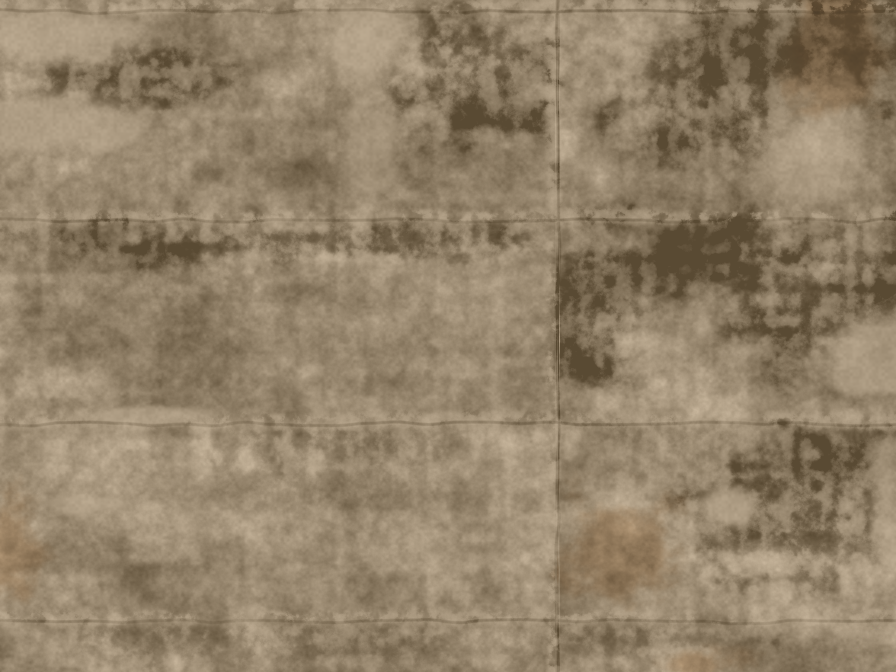
This texture is drawn by a WebGL 1 fragment shader. Its source:

```glsl
precision highp float;
// Weathered concrete wall: cast panels with crumbling seams, dark stains, bare plaster and rust.
uniform vec2 u_resolution;

const vec3 DARK_GRIME = vec3(0.35, 0.29, 0.20);
const vec3 PALE_PLASTER = vec3(0.77, 0.70, 0.60);
const vec3 RUST = vec3(0.53, 0.40, 0.26);
const float COLUMN_SEAM = 0.830;

float hash(vec2 p) {
  vec3 q = fract(vec3(p.xyx) * 0.1031);
  q += dot(q, q.yzx + 33.33);
  return fract((q.x + q.y) * q.z);
}

float noise(vec2 p) {
  vec2 cell = floor(p);
  vec2 f = fract(p);
  f = f * f * (3.0 - 2.0 * f);
  float low = mix(hash(cell), hash(cell + vec2(1.0, 0.0)), f.x);
  float high = mix(hash(cell + vec2(0.0, 1.0)), hash(cell + vec2(1.0)), f.x);
  return mix(low, high, f.y);
}

float fbm(vec2 p) {
  float sum = 0.0;
  float weight = 0.5;
  for (int i = 0; i < 5; i++) {
    sum += weight * noise(p);
    p = mat2(1.6, 1.2, -1.2, 1.6) * p + 17.3;
    weight *= 0.54;
  }
  return sum * 0.965;
}

// Soft ellipse whose rim is eaten away by a roughness value
float blot(vec2 p, vec2 centre, vec2 radius, float rough) {
  return 1.0 - smoothstep(0.55, 1.25, length((p - centre) / radius) + rough);
}

// x: dark crack, y: pale crumbled edge; d is the signed distance to the seam
vec2 seam(float d, float along, float id, float grit, float pixel) {
  float wander = (noise(vec2(along * 22.0, id)) - 0.5) * 0.006;
  float wear = noise(vec2(along * 9.0, id + 40.0));
  float crack = 1.0 - smoothstep(0.0006, 0.0022 + pixel, abs(d + wander));
  float band = 1.0 - smoothstep(0.003, 0.010 + 0.012 * wear, abs(d + wander - 0.006));
  return vec2(crack * (0.45 + 0.55 * wear),
              band * smoothstep(0.40, 0.60, grit + 0.25 * (wear - 0.4)));
}

void main() {
  vec2 p = gl_FragCoord.xy / u_resolution.y;
  float pixel = 1.0 / u_resolution.y;
  float rightSide = smoothstep(-0.004, 0.004, p.x - COLUMN_SEAM);

  // Surface layers
  float cloud = fbm(p * vec2(5.0, 6.5) + rightSide * 31.0);
  float mottle = fbm(p * vec2(19.0, 23.0) + 7.0);
  float grit = fbm(p * 65.0 + 3.0);
  float grain = noise(p * 210.0) - 0.5;
  float drips = noise(p * vec2(75.0, 9.0)) - 0.5;
  float boards = noise(p * vec2(4.0, 65.0) + 11.0) - 0.5;
  float rough = (mottle - 0.5) * 1.5 + (cloud - 0.5) * 1.3;

  float tone = 0.57 - 0.05 * rightSide;
  tone += (cloud - 0.5) * mix(0.65, 0.95, rightSide);
  tone += (mottle - 0.5) * 0.55 + (grit - 0.5) * 0.40;
  tone += grain * 0.11 + drips * 0.14 + boards * 0.13;

  // Panel seams, with grime gathered under each one
  vec2 joint = seam(COLUMN_SEAM - p.x, p.y, 5.0, grit, pixel);
  float grime = 0.0;
  for (int i = 0; i < 4; i++) {
    float k = float(i);
    float above = p.y - (0.075 + 0.290 * k + 0.0042 * k * k);
    joint = max(joint, seam(above, p.x, k * 7.0 + 13.0, grit, pixel));
    float under = smoothstep(0.0, 0.015, -above) * exp(min(above, 0.0) * 16.0);
    grime += under * smoothstep(0.32, 0.68, fbm(vec2(p.x * 4.0, k * 9.0 + p.y * 3.0)));
  }

  // Dark stains, broken up by the surface weave
  grime = max(grime * 0.8, blot(p, vec2(0.16, 0.88), vec2(0.16, 0.05), rough));
  grime = max(grime, blot(p, vec2(0.71, 0.90), vec2(0.16, 0.09), rough));
  grime = max(grime, blot(p, vec2(1.09, 0.87), vec2(0.18, 0.10), rough));
  grime = max(grime, blot(p, vec2(0.50, 0.64), vec2(0.36, 0.035), rough));
  grime = max(grime, blot(p, vec2(0.89, 0.54), vec2(0.08, 0.12), rough));
  grime = max(grime, blot(p, vec2(1.20, 0.57), vec2(0.15, 0.11), rough));
  grime = max(grime, blot(p, vec2(1.19, 0.22), vec2(0.19, 0.13), rough));
  float weave = smoothstep(0.30, 0.70, grit + 0.45 * drips + 0.35 * boards);
  tone -= grime * mix(0.40, 0.13, weave);

  // Bare plaster
  float pale = blot(p, vec2(0.05, 0.945), vec2(0.14, 0.045), rough);
  pale = max(pale, blot(p, vec2(0.06, 0.815), vec2(0.15, 0.055), rough));
  pale = max(pale, blot(p, vec2(0.54, 0.94), vec2(0.08, 0.07), rough));
  pale = max(pale, 0.7 * blot(p, vec2(0.55, 0.80), vec2(0.035, 0.10), rough));
  pale = max(pale, 0.7 * blot(p, vec2(1.21, 0.78), vec2(0.07, 0.10), rough));
  pale = max(pale, blot(p, vec2(1.31, 0.47), vec2(0.09, 0.06), rough));
  pale = max(pale, blot(p, vec2(1.085, 0.245), vec2(0.045, 0.033), rough * 0.6));
  pale = max(pale, 0.8 * blot(p, vec2(1.33, 0.22), vec2(0.04, 0.11), rough));
  pale = max(pale, 0.8 * blot(p, vec2(0.20, 0.38), vec2(0.11, 0.014), rough));
  pale = max(pale, 0.7 * blot(p, vec2(0.14, 0.25), vec2(0.07, 0.022), rough));
  tone = mix(tone, 0.86 + 0.10 * grain + 0.25 * (cloud - 0.5), pale * 0.85);

  // Seams sit over the stains
  tone = mix(tone, 0.80 + 0.5 * (grit - 0.5), joint.y * 0.60);
  tone -= joint.x * 0.30;
  vec3 colour = mix(DARK_GRIME, PALE_PLASTER, clamp(tone, 0.0, 1.08));

  // Rust bleeding through
  float rust = blot(p, vec2(1.24, 0.91), vec2(0.06, 0.08), rough);
  rust = max(rust, blot(p, vec2(0.93, 0.19), vec2(0.10, 0.09), rough));
  rust = max(rust, blot(p, vec2(0.01, 0.19), vec2(0.05, 0.09), rough));
  rust = max(rust, blot(p, vec2(1.03, 0.01), vec2(0.08, 0.03), rough));
  colour = mix(colour, RUST * (0.72 + 0.5 * tone), rust * 0.45);
  gl_FragColor = vec4(colour, 1.0);
}
```
